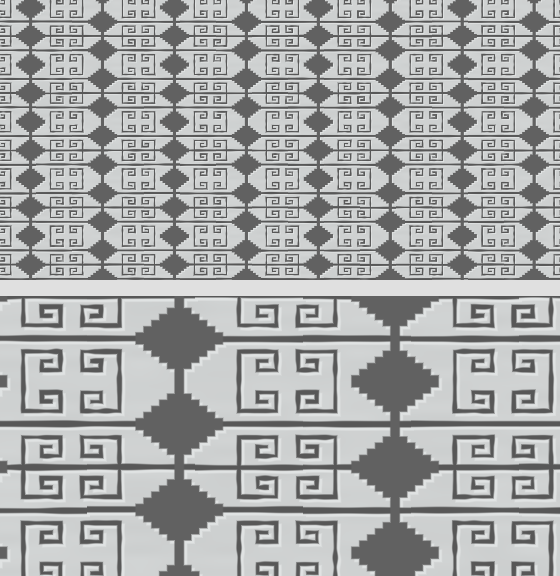
Top: the whole. Bottom: its middle third, enlarged.
This pattern is drawn by a Shadertoy shader. Its source:

```glsl
// Columns of stepped diamonds on stems, with ruled bands of mirrored square scrolls between them.

// Lengths are in units of 1/384 of the canvas height
const float UNITS       = 384.0;
const vec2  CELL        = vec2(98.65, 39.2);   // column spacing, diamond spacing
const vec2  FIRST       = vec2(42.0, 21.0);    // centre of the lowest left diamond
const vec2  DIAMOND     = vec2(20.0, 14.0);    // half width, half height
const float STEPS       = 5.0;
const float STEP_INSET  = 3.6;
const float STEM_HALF   = 2.2;
const float RULE_HALF   = 1.35;
const float SCROLL_HALF = 0.95;
const float WOBBLE      = 0.7;
const vec2  RELIEF      = vec2(1.4, -1.4);     // offset of the pale edge
const vec3  GROUND      = vec3(0.81, 0.82, 0.82);
const vec3  PALE        = vec3(0.88, 0.89, 0.89);
const vec3  DIAMOND_INK = vec3(0.38);
const vec3  LINE_INK    = vec3(0.34);

float hash(vec2 p) {
    return fract(sin(dot(p, vec2(127.1, 311.7))) * 43758.5453);
}

float noise(vec2 p) {
    vec2 i = floor(p), f = fract(p);
    f = f * f * (3.0 - 2.0 * f);
    return mix(mix(hash(i), hash(i + vec2(1, 0)), f.x),
               mix(hash(i + vec2(0, 1)), hash(i + vec2(1, 1)), f.x), f.y);
}

// Axis-aligned bar from a to b with square ends
float bar(vec2 p, vec2 a, vec2 b, float halfWidth) {
    vec2 d = abs(p - 0.5 * (a + b)) - 0.5 * abs(b - a) - halfWidth;
    return max(d.x, d.y);
}

float steppedDiamond(vec2 p) {
    float d = 1e3;
    for (float i = 0.0; i < STEPS; i++) {
        vec2 size = vec2(DIAMOND.x - STEP_INSET * i, DIAMOND.y * (i + 1.0) / STEPS);
        vec2 q = abs(p) - size;
        d = min(d, max(q.x, q.y));
    }
    return d;
}

// Diamonds and their stems; every other column drops by half a cell
float diamondColumns(vec2 p) {
    float column = round((p.x - FIRST.x) / CELL.x);
    vec2 q = p - FIRST - vec2(column * CELL.x, mod(column, 2.0) * 0.5 * CELL.y);
    q.y -= CELL.y * round(q.y / CELL.y);
    return min(steppedDiamond(q), abs(q.x) - STEM_HALF);
}

// One rule per period, slightly shifted and thickened along its length
float rules(float y, float x, float period) {
    float row = round(y / period);
    float shift = (hash(vec2(floor(x / CELL.x * 2.0), row + period)) - 0.5) * WOBBLE;
    float swell = (noise(vec2(x * 0.07, row * 7.3 + period)) - 0.5) * WOBBLE;
    return abs(y - period * row - shift) - RULE_HALF - swell;
}

// Quarter motif, mirrored about the band's axis and its nearest rule
float scroll(vec2 q, float w) {
    float d = bar(q, vec2(22, 6), vec2(22, 20), w);
    d = min(d, bar(q, vec2(22, 6), vec2(5, 6), w));
    d = min(d, bar(q, vec2(5, 6), vec2(5, 14.5), w));
    d = min(d, bar(q, vec2(5, 14.5), vec2(13.5, 14.5), w));
    d = min(d, bar(q, vec2(13.5, 14.5), vec2(13.5, 10.3), w));
    return min(d, bar(q, vec2(13.5, 10.3), vec2(9.5, 10.3), w));
}

float lineWork(vec2 p) {
    vec2 q = p - FIRST - 0.5 * CELL;
    float d = min(rules(q.y, p.x, CELL.y),
                  rules(p.y - FIRST.y, p.x, 2.0 * CELL.y));
    q -= CELL * round(q / CELL);
    float wear = (noise(p * 0.22) - 0.5) * WOBBLE;
    return min(d, scroll(abs(q), SCROLL_HALF + wear));
}

void mainImage(out vec4 fragColor, in vec2 fragCoord) {
    float unit = UNITS / iResolution.y;
    vec2 p = fragCoord * unit;
    float soft = max(0.6 * unit, 0.5);

    // Mottled ground
    float mottle = noise(p * vec2(0.05, 0.2)) - 0.5;
    vec3 color = GROUND + 0.025 * mottle;

    // Pale relief along the lower right edges
    vec2 lit = p - RELIEF;
    float relief = min(diamondColumns(lit), lineWork(lit));
    color = mix(color, PALE, 1.0 - smoothstep(-soft, soft, relief));

    // Dark lines, then diamonds
    color = mix(color, LINE_INK, 1.0 - smoothstep(-soft, soft, lineWork(p)));
    color = mix(color, DIAMOND_INK, 1.0 - smoothstep(-soft, soft, diamondColumns(p)));

    fragColor = vec4(color, 1.0);
}
```
